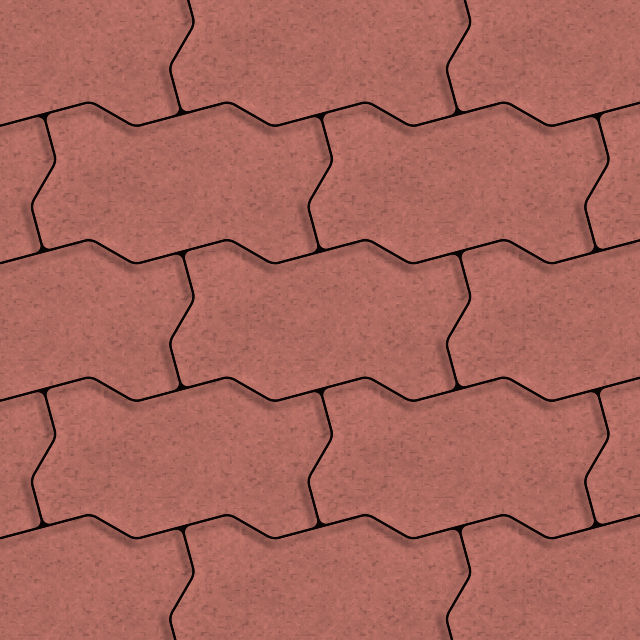
A WebGL 1 fragment shader for this texture:

```glsl
precision highp float;
// Red interlocking concrete pavers in running bond, with black joints.
// One rounded zigzag bends both the bed joints and the upright joints;
// distances to these give joints and bevels, layered noise the grain.
uniform vec2 u_resolution;

float hash(vec2 p) {
  return fract(sin(dot(p, vec2(127.1, 311.7))) * 43758.5453);
}

float noise(vec2 p) {
  vec2 i = floor(p), f = fract(p);
  f = f * f * (3.0 - 2.0 * f);
  return mix(mix(hash(i), hash(i + vec2(1.0, 0.0)), f.x),
             mix(hash(i + vec2(0.0, 1.0)), hash(i + 1.0), f.x), f.y);
}

float fbm(vec2 p) {
  float sum = 0.0, amp = 0.5;
  for (int i = 0; i < 4; i++) {
    sum += amp * noise(p);
    p = p * 2.03 + 17.3;
    amp *= 0.5;
  }
  return sum;
}

// Odd zigzag on -0.5..0.5: 30 degree middle, 15 degree ends, soft bends
float zigzag(float t) {
  float steep = 0.577 * abs(t), gentle = 0.268 * (0.5 - abs(t));
  float h = max(0.038 - abs(steep - gentle), 0.0);
  return sign(t) * (min(steep, gentle) - h * h / 0.152);
}

float slope(float t) {
  return (zigzag(t + 0.01) - zigzag(t - 0.01)) / 0.02;
}

// Minimum of two inside distances with a corner of radius r
float roundMin(float a, float b, float r) {
  return max(r, min(a, b)) - length(max(r - vec2(a, b), 0.0));
}

// Sloping bevel with a paler rim beside the joint
float bevel(float d) {
  return smoothstep(0.098, 0.05, d) * mix(0.6, 1.0, smoothstep(0.01, 0.045, d));
}

void main() {
  vec2 p = gl_FragCoord.xy / u_resolution * vec2(4.6265, 4.6545) - vec2(0.315, 3.824);
  float aa = 4.65 / min(u_resolution.x, u_resolution.y);

  // Row and paver coordinates; every other row shifts by half a paver
  float u = fract(p.x) - 0.5;
  float rise = p.y + zigzag(u);
  float row = floor(rise);
  float v = p.y - row - 0.5;
  float across = 2.0 * fract(0.5 * (p.x - zigzag(v) + 1.0 + mod(row, 2.0)));
  vec2 local = vec2(across + zigzag(v), v);

  // Distances to the four sides
  float bedSlope = -slope(u), sideSlope = slope(v);
  float bedScale = inversesqrt(1.0 + bedSlope * bedSlope);
  float sideScale = inversesqrt(1.0 + sideSlope * sideSlope);
  float bottom = fract(rise) * bedScale, top = (1.0 - fract(rise)) * bedScale;
  float left = across * sideScale, right = (2.0 - across) * sideScale;
  float edge = roundMin(min(top, bottom), min(left, right), 0.06);

  // Concrete: broad stains, fine grain, dark pits and pale flecks
  float stain = fbm(local * vec2(3.0, 4.0) + 5.0) - 0.47;
  float grain = fbm(local * 38.0 + 31.0) - 0.47;
  float pits = smoothstep(0.74, 0.95, noise(local * vec2(34.0, 52.0) + 9.0));
  float flecks = smoothstep(0.78, 0.98, noise(local * 47.0 + 71.0));
  float tone = 1.0 + 0.13 * stain + 0.22 * grain - 0.14 * pits + 0.07 * flecks;
  tone += 0.05 * (hash(floor(local * 110.0)) - 0.5);
  vec2 worn = (local - vec2(1.1, 0.1)) / vec2(0.7, 0.35);
  tone -= 0.045 * exp(-dot(worn, worn));

  // Bevels: light comes from the lower left
  float bedFacing = 0.7 * (1.0 - bedSlope) * bedScale;
  float sideFacing = 0.7 * (1.0 - sideSlope) * sideScale;
  float shade = max(bevel(top) * bedFacing, bevel(right) * sideFacing);
  float shine = max(bevel(bottom) * bedFacing, bevel(left) * sideFacing);
  tone *= 1.0 - 0.27 * shade + 0.05 * shine * (1.0 - shade);

  vec3 concrete = vec3(0.70, 0.425, 0.385) * tone;
  vec3 joint = vec3(0.035, 0.016, 0.012);
  float solid = smoothstep(0.009 - 0.5 * aa, 0.009 + 0.5 * aa, edge);
  gl_FragColor = vec4(mix(joint, concrete, solid), 1.0);
}
```
